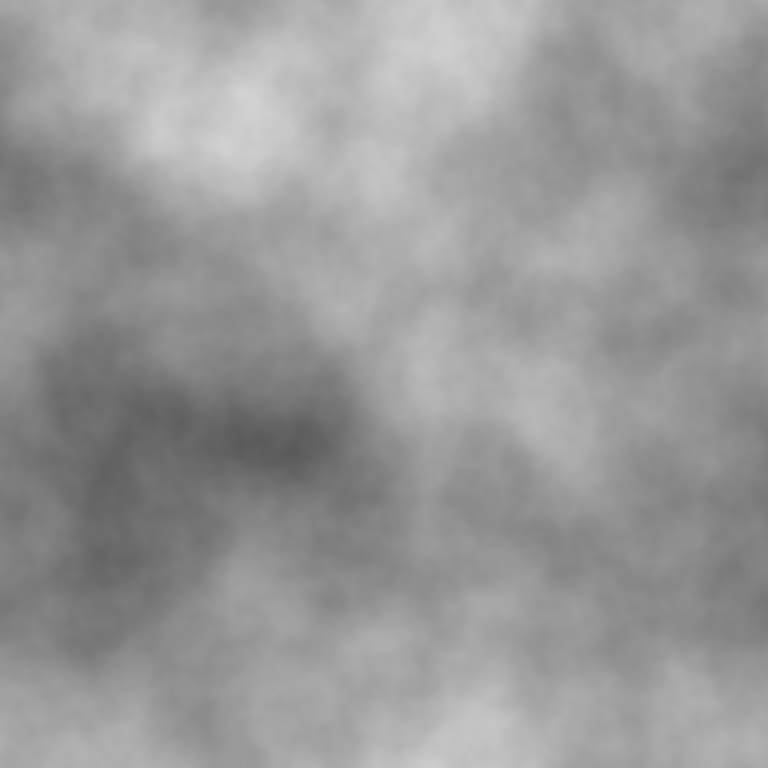
Write a WebGL 1 fragment shader that draws this texture.

```glsl
precision highp float;
// Soft grey clouds: tileable fractal gradient noise in broad, blurred patches.

uniform vec2 u_resolution;

const float BASE_CELLS = 2.0;   // largest patches across the canvas
const int   OCTAVES    = 6;
const float GAIN       = 0.52;  // strength of each finer octave
const float MEAN_GREY  = 0.597;
const float CONTRAST   = 0.365;
const float SEED       = 1.0;
const float SEED_STEP  = 23.0;  // seed change from octave to octave
const float DARKEST    = 0.31;
const float LIGHTEST   = 0.88;
const vec2  OCTAVE_SHIFT = vec2(0.37, 0.71); // keeps octave lattices apart
const float DIRECTIONS = 41.0;  // number of gradient angles
const float TAU = 6.2831853;

// Integer permutation of 0..288, exact in floats.
float permute(float n) {
  return mod((34.0 * n + 1.0) * n, 289.0);
}

// Unit gradient at a lattice point, wrapped so that the noise tiles.
vec2 latticeGradient(vec2 cell, float period, float seed) {
  cell = mod(cell, period);
  float h = permute(permute(cell.y + seed) + cell.x);
  float angle = TAU * fract(h / DIRECTIONS);
  return vec2(cos(angle), sin(angle));
}

float gradientNoise(vec2 p, float period, float seed) {
  vec2 cell = floor(p);
  vec2 f = p - cell;
  vec2 fade = f * f * f * (f * (f * 6.0 - 15.0) + 10.0);
  vec2 right = vec2(1.0, 0.0);
  vec2 up = vec2(0.0, 1.0);
  float a = dot(latticeGradient(cell, period, seed), f);
  float b = dot(latticeGradient(cell + right, period, seed), f - right);
  float c = dot(latticeGradient(cell + up, period, seed), f - up);
  float d = dot(latticeGradient(cell + 1.0, period, seed), f - 1.0);
  return mix(mix(a, b, fade.x), mix(c, d, fade.x), fade.y);
}

// Sum of octaves; the tiling keeps its mean at zero over the canvas.
float clouds(vec2 uv) {
  float sum = 0.0;
  float amplitude = 1.0;
  float cells = BASE_CELLS;
  for (int i = 0; i < OCTAVES; i++) {
    float octave = float(i);
    vec2 p = uv * cells + OCTAVE_SHIFT * (octave + 1.0);
    sum += amplitude * gradientNoise(p, cells, SEED + SEED_STEP * octave);
    amplitude *= GAIN;
    cells *= 2.0;
  }
  return sum;
}

void main() {
  vec2 uv = gl_FragCoord.xy / min(u_resolution.x, u_resolution.y);
  float grey = MEAN_GREY + CONTRAST * clouds(uv);
  gl_FragColor = vec4(vec3(clamp(grey, DARKEST, LIGHTEST)), 1.0);
}
```
